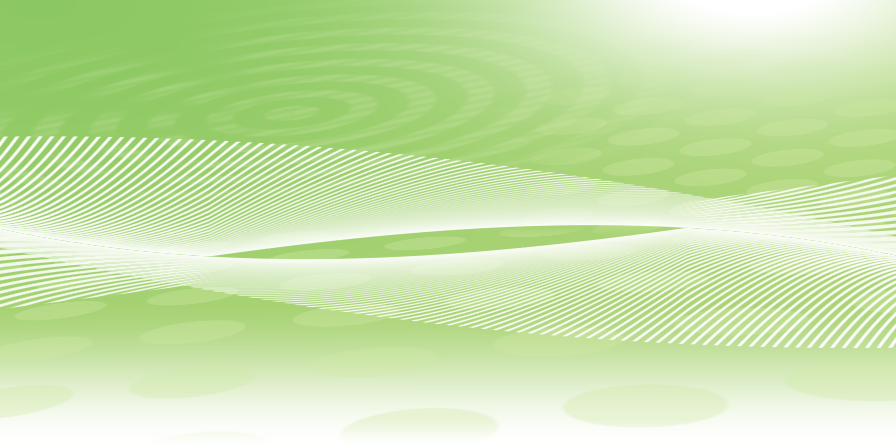
Write a WebGL 2 fragment shader that draws this background.

```glsl
#version 300 es
precision highp float;
uniform vec2 u_resolution;
out vec4 outColor;

const vec3 DEEP_GREEN = vec3(0.55, 0.785, 0.385);
const vec3 LEAF_GREEN = vec3(0.67, 0.83, 0.46);
const vec3 DOT_COLOR = vec3(0.82, 0.91, 0.65);
const vec2 GLOW_CENTER = vec2(1.68, 1.04);
const vec2 GLOW_RADIUS = vec2(0.58, 0.25);
const vec2 RING_CENTER = vec2(0.651, 0.747);
const float RING_PERIOD = 0.13;
const float FLOOR_HORIZON = 0.208;
const float FLOOR_TILT = 0.11;
const vec2 FLOOR_CELL = vec2(0.59, 0.2765);
const vec2 FLOOR_OFFSET = vec2(0.43, 0.236);
const vec2 FLOOR_DOT = vec2(0.345, 0.25);
const vec2 LATTICE_ORIGIN = vec2(1.758, 0.648);
const mat2 LATTICE = mat2(0.172, 0.044, 0.161, -0.0234);
const vec2 LATTICE_DOT = vec2(0.08, 0.018);
const float RIBBON_TURN = 0.919;    // twice the height of the symmetry point
const float LINE_COVER = 0.34;
const float CORE_WIDTH = 0.046;

float disc(vec2 q) {
    return 1.0 - smoothstep(0.95, 1.05, length(q));
}

// Dots on a plane receding towards a tilted horizon
float floorDots(vec2 p) {
    float depth = max(1.0 - p.y + FLOOR_TILT * p.x - FLOOR_HORIZON, 0.05);
    vec2 cell = vec2((p.x - FLOOR_OFFSET.x) / (depth * FLOOR_CELL.x),
                     1.0 / (depth * FLOOR_CELL.y) - FLOOR_OFFSET.y);
    return disc((fract(cell + 0.5) - 0.5) / FLOOR_DOT);
}

// Small slanted dots in the upper field
float latticeDots(vec2 p) {
    vec2 cell = inverse(LATTICE) * (p - LATTICE_ORIGIN);
    vec2 q = LATTICE * (fract(cell + 0.5) - 0.5);
    q.y -= 0.1 * q.x;
    return disc(q / LATTICE_DOT);
}

// Flattened rings broken into fine streaks
float rings(vec2 p) {
    vec2 q = p - RING_CENTER;
    q.y = 4.0 * (q.y - 0.1 * q.x);
    float r = length(q);
    float wave = smoothstep(-0.3, 0.6, sin(6.2832 * r / RING_PERIOD));
    float streak = 0.7 + 0.3 * sin(390.0 * (p.y - 0.2 * p.x));
    float fan = mix(0.5 + 0.5 * sin(9.0 * atan(q.y, -q.x)), 1.0, smoothstep(-0.25, 0.05, q.x));
    return wave * streak * fan * (1.0 - smoothstep(0.5, 1.15, r));
}

// Antialiased lines that turn into their mean tone when too fine
float stripes(float phase, float cover) {
    float fw = fwidth(phase);
    float d = 2.0 * abs(fract(phase) - 0.5);
    float line = clamp((cover - d) / (2.0 * fw + 1e-4) + 0.5, 0.0, 1.0);
    return mix(line, cover, smoothstep(0.35, 0.8, fw));
}

float outerEdge(float u) {
    return 0.695 + u * (0.026 + u * (-0.258 + 0.009 * u));
}

float innerEdge(float u) {
    float d = u - 0.66;
    return 0.4974 - d * d * (0.496 + 0.263 * d);
}

// Fan of lines packed against its inner edge, with a tail on its left
float ribbon(vec2 uv) {
    float u = uv.x;
    float soft = 0.7 / u_resolution.y;
    float turned = RIBBON_TURN - innerEdge(1.0 - u);
    float inner = innerEdge(u);
    if (u < 0.5) inner = max(inner, turned);
    float outer = outerEdge(u);
    float rise = uv.y - inner;
    float t = clamp(rise / (outer - inner), 0.0, 1.0);
    float phase = 77.0 * u - (6.0 + 23.0 * u) * log((t + 0.08) / 1.08);
    float cover = mix(LINE_COVER, 1.0, exp(-max(rise, 0.0) / CORE_WIDTH));
    float inside = smoothstep(-soft, soft, rise) * smoothstep(-soft, soft, outer - uv.y);
    float fan = inside * stripes(phase, cover);

    float tailEdge = 0.31 + 0.25 * u;
    float fall = turned - uv.y;
    float s = fall / max(turned - tailEdge, 0.02);
    float tailCover = mix(0.42, 1.0, exp(-max(fall, 0.0) / CORE_WIDTH));
    float tail = stripes(12.0 * s + 25.0 * u, tailCover);
    tail *= smoothstep(-soft, soft, fall) * smoothstep(-soft, soft, uv.y - tailEdge);
    tail *= 1.0 - smoothstep(0.2, 0.36, u);
    return max(fan, 0.9 * tail);
}

void main() {
    vec2 uv = gl_FragCoord.xy / u_resolution;
    vec2 p = uv * vec2(2.0, 1.0);

    // Green field, upper glow and lower fade
    float warmth = smoothstep(0.0, 1.35, length((p - vec2(0.1, 1.0)) * vec2(0.65, 1.4)));
    vec3 color = mix(DEEP_GREEN, LEAF_GREEN, warmth);
    vec2 g = (p - GLOW_CENTER) / GLOW_RADIUS;
    color = mix(color, vec3(1.0), min(1.0, 1.08 * exp(-dot(g, g))));
    color = mix(color, vec3(1.0), 1.0 - smoothstep(0.0, 0.34, uv.y));

    // Dots and rings
    float upper = smoothstep(0.47, 0.5, uv.y);
    float lowDots = floorDots(p) * (1.0 - upper) * smoothstep(0.0, 0.07, uv.y);
    float highDots = latticeDots(p) * upper * smoothstep(1.0, 1.45, p.x) * (1.0 - smoothstep(0.7, 0.95, uv.y));
    color = mix(color, DOT_COLOR, 0.36 * lowDots + 0.35 * highDots);
    color = mix(color, vec3(0.9, 0.95, 0.78), 0.22 * rings(p) * upper);

    // Two ribbons related by a half turn
    float white = max(ribbon(uv), ribbon(vec2(1.0 - uv.x, RIBBON_TURN - uv.y)));
    outColor = vec4(mix(color, vec3(1.0), 0.96 * white), 1.0);
}
```
